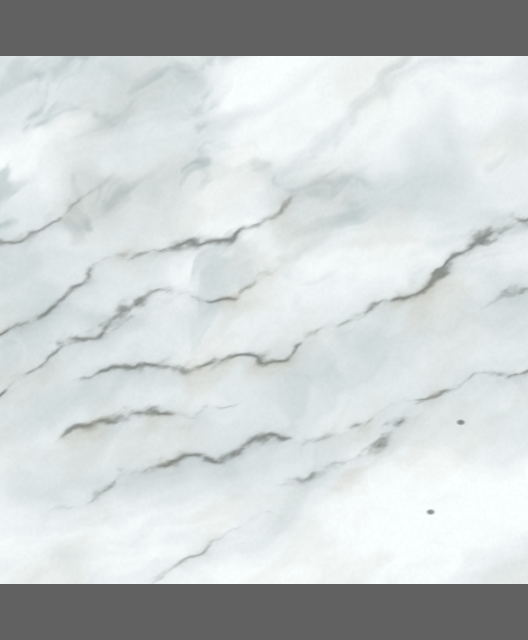
Reproduce this texture procedurally as a Shadertoy shader.

```glsl
// White marble slab with slanted grey veins, framed by plain bands above and below.
#define BAND_COLOR vec3(0.38, 0.38, 0.38)
#define WHITE vec3(0.975, 0.993, 0.995)
#define CLOUD_GREY vec3(0.76, 0.805, 0.81)
#define HALO_GREY vec3(0.66, 0.70, 0.70)
#define VEIN_DARK vec3(0.42, 0.44, 0.42)
#define RUST vec3(0.80, 0.77, 0.70)
#define VEIN_COUNT 9
#define VEIN_ANGLE 0.41
#define CLOUD_ANGLE 0.62
#define CLOUD_DEPTH 0.25
#define VEIN_WIDTH 0.0045
#define GRAIN 0.022

float hash(vec2 p) {
    vec3 q = fract(vec3(p.xyx) * 0.1031);
    q += dot(q, q.yzx + 33.33);
    return fract((q.x + q.y) * q.z);
}

float noise(vec2 p) {
    vec2 cell = floor(p), f = fract(p);
    f = f * f * f * (f * (f * 6.0 - 15.0) + 10.0);
    float low = mix(hash(cell), hash(cell + vec2(1, 0)), f.x);
    float high = mix(hash(cell + vec2(0, 1)), hash(cell + vec2(1, 1)), f.x);
    return mix(low, high, f.y);
}

float fbm(vec2 p) {
    float sum = 0.0, amplitude = 0.533;
    for (int i = 0; i < 4; i++) {
        sum += amplitude * noise(p);
        p = mat2(0.8, 0.6, -0.6, 0.8) * p * 2.03 + 19.7;
        amplitude *= 0.5;
    }
    return sum;
}

// Coordinates along (x) and across (y) a slanted direction.
vec2 slant(vec2 p, float angle) {
    float c = cos(angle), s = sin(angle);
    return vec2(c * p.x + s * p.y, c * p.y - s * p.x);
}

// Sharp core (x) and soft one-sided shadow (y) of all veins.
vec2 veins(vec2 g, vec2 warp) {
    vec2 ink = vec2(0.0);
    float ragged = (fbm(g * vec2(13.0, 22.0) + 40.0) - 0.5) * 0.045;
    float breakup = smoothstep(0.28, 0.66, fbm(g * vec2(17.0, 38.0) + 70.0));
    for (int i = 0; i < VEIN_COUNT; i++) {
        float id = float(i);
        float jitter = hash(vec2(id, 5.0)) - 0.5;
        float center = mix(-0.39, 0.37, id / float(VEIN_COUNT - 1)) + jitter * 0.05;
        float wander = (fbm(vec2(g.x * 3.0 + 30.0, id * 7.3)) - 0.5) * 0.17;
        float d = g.y - center - wander - jitter * 0.16 * g.x - warp.y * 0.1 - ragged;
        float presence = smoothstep(0.34, 0.66, noise(vec2(g.x * 3.6 + id * 13.7 + 50.0, id)));
        float width = VEIN_WIDTH * mix(0.5, 1.2, presence);
        float core = exp(-d * d / (width * width)) * presence * breakup;
        float shadow = d < 0.0 ? exp(d / 0.024) : exp(-d / 0.007);
        ink.x = max(ink.x, core);
        ink.y = max(ink.y, shadow * presence * mix(0.45, 1.0, breakup));
    }
    // Veins die out toward the upper right.
    return ink * (1.0 - smoothstep(0.17, 0.33, g.y + 0.4 * g.x));
}

// Rare small dark dots, one candidate per cell.
float specks(vec2 p) {
    vec2 cell = floor(p * 7.0 + 50.0);
    vec2 offset = vec2(hash(cell), hash(cell + 31.0)) * 0.6 + 0.2;
    float d = length((fract(p * 7.0 + 50.0) - offset) * vec2(0.8, 1.2));
    return step(0.91, hash(cell + 77.0)) * (1.0 - smoothstep(0.015, 0.06, d));
}

vec3 marble(vec2 p) {
    vec2 warp = vec2(fbm(p * 4.0 + 11.0), fbm(p * 4.0 + 57.0)) - 0.5;
    vec2 g = slant(p, VEIN_ANGLE);
    vec2 c = slant(p, CLOUD_ANGLE);
    float upper = smoothstep(-0.05, 0.3, g.y + 0.15 * g.x);

    // Broad clouds, greyer in the upper part, with soft smudges.
    float haze = fbm(vec2(g.x * 2.6, g.y * 6.5) + warp * 1.6 + 23.0) - 0.5;
    float smudge = smoothstep(0.52, 0.76, fbm(c * vec2(5.5, 14.0) + warp * 2.5 + 91.0));
    float depth = CLOUD_DEPTH + haze * 1.35 + 0.12 * upper;
    depth += smudge * mix(0.15, 0.6, upper);
    vec3 color = mix(WHITE, CLOUD_GREY, clamp(depth, 0.0, 1.15));

    // Veins with shadows and faint rusty stains.
    vec2 ink = veins(g, warp);
    float stain = smoothstep(0.5, 0.72, fbm(c * vec2(7.0, 12.0) + 130.0));
    color = mix(color, HALO_GREY, ink.y * 0.48);
    color = mix(color, RUST, stain * (0.1 + 0.4 * ink.y));
    color = mix(color, VEIN_DARK, ink.x * 0.66);
    color = mix(color, VEIN_DARK, specks(p) * 0.75);

    // Fine crystalline grain.
    float grain = noise(p * 170.0 + 300.0) * 0.6 + noise(p * 340.0 + 700.0) * 0.4 - 0.5;
    return color + grain * GRAIN;
}

void mainImage(out vec4 fragColor, in vec2 fragCoord) {
    vec2 p = (fragCoord - 0.5 * iResolution.xy) / iResolution.x;
    float pixel = 1.0 / iResolution.x;
    float band = smoothstep(-0.5 * pixel, 0.5 * pixel, abs(p.y) - 0.5);
    vec3 color = mix(marble(p), BAND_COLOR, band);
    fragColor = vec4(clamp(color, 0.0, 1.0), 1.0);
}
```
